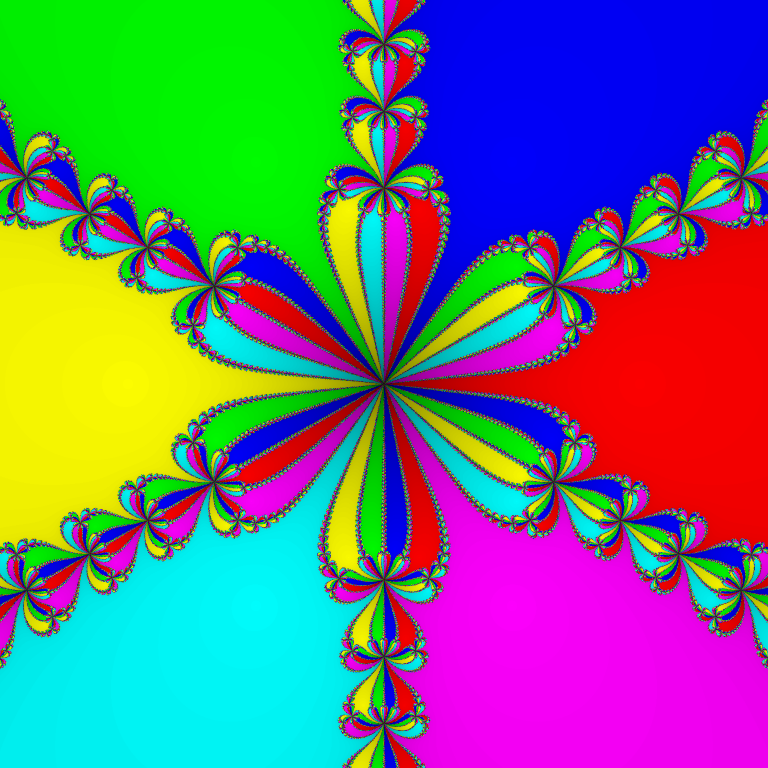
This background is drawn by a WebGL 2 fragment shader. Its source:

```glsl
#version 300 es
precision highp float;

uniform vec2 u_resolution;
out vec4 fragColor;

const vec3 ROOT_COLORS[6] = vec3[6](
    vec3(1, 0, 0), vec3(0, 0, 1), vec3(0, 1, 0),
    vec3(1, 1, 0), vec3(0, 1, 1), vec3(1, 0, 1));

vec2 complexMul(vec2 a, vec2 b) {
    return vec2(a.x * b.x - a.y * b.y, a.x * b.y + a.y * b.x);
}

// Newton step for z^6 = 1, using 1/z so that large z cannot overflow
vec2 newtonStep(vec2 z) {
    vec2 inv = vec2(z.x, -z.y) / max(dot(z, z), 1e-12);
    vec2 inv2 = complexMul(inv, inv);
    vec2 inv5 = complexMul(complexMul(inv2, inv2), inv);
    return (5.0 * z + inv5) / 6.0;
}

// Hue from the root reached, darkness from the steps needed
vec3 basinColor(vec2 z) {
    float steps = 0.0;
    for (int i = 0; i < 200; i++) {
        vec2 next = newtonStep(z);
        float change = distance(next, z);
        z = next;
        if (change < 0.001) break;
        steps += 1.0;
    }
    float sector = round(atan(z.y, z.x) / radians(60.0));
    int root = (int(sector) + 6) % 6;
    return ROOT_COLORS[root] * exp(-0.01 * steps);
}

void main() {
    float unit = 3.0 / min(u_resolution.x, u_resolution.y);
    vec2 center = 0.5 * u_resolution;

    // Average a 2 x 2 grid inside each pixel
    vec3 color = vec3(0);
    for (int i = 0; i < 4; i++) {
        vec2 offset = vec2(i % 2, i / 2) * 0.5 - 0.25;
        color += basinColor((gl_FragCoord.xy + offset - center) * unit);
    }
    fragColor = vec4(color / 4.0, 1);
}
```
